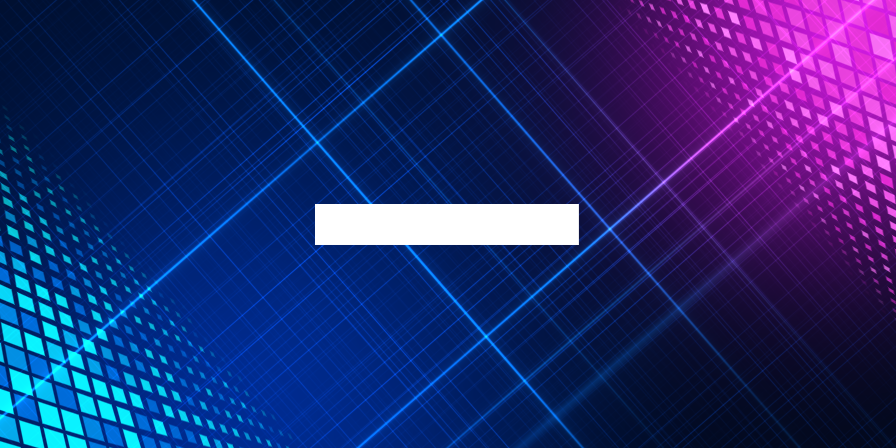
Reproduce this background procedurally as a Shadertoy shader.

```glsl
#define NAVY vec3(0.0, 0.055, 0.17)
#define BLUE_GLOW vec3(0.0, 0.115, 0.4)
#define PURPLE_GLOW vec3(0.46, 0.0, 0.42)
#define BLUE_LINE vec3(0.04, 0.38, 1.0)
#define PINK_LINE vec3(0.85, 0.25, 0.95)
#define LINE_AXIS vec2(0.755, 0.656)
#define LEFT_EDGE 0.525
#define RIGHT_EDGE 1.68
#define TILE_SIZE vec2(0.11, 0.095)
#define THREAD_FREQ 12.0
#define THREAD_WIDTH 0.0015
#define THREAD_GAIN 0.4

float hash(vec2 p) {
    return fract(sin(dot(p, vec2(127.1, 311.7))) * 4375.85);
}

float glow(vec2 p, vec2 center, float falloff) {
    vec2 d = p - center;
    return exp(-falloff * dot(d, d));
}

float line(float x, float width) {
    float w = max(width, 0.7 / iResolution.y);
    return exp(-x * x / (w * w));
}

// Bright core with a soft halo
float beam(float x, float width) {
    return line(x, width) + 0.22 * exp(-abs(x) / (4.0 * width));
}

// Layers of thin parallel lines, fading along their length
float threads(float across, float along, float seed) {
    float sum = 0.0;
    for (float i = 0.0; i < 3.0; i++) {
        float freq = THREAD_FREQ * (1.0 + 1.3 * i);
        float x = across * freq;
        float h = hash(vec2(floor(x), seed + i));
        float gain = hash(vec2(floor(x) + 0.5, seed - i));
        float offset = (fract(x) - 0.2 - 0.6 * h) / freq;
        float fade = 0.55 + 0.45 * sin(along * (2.0 + 4.0 * h) + 40.0 * h);
        sum += (0.06 + gain * gain) * fade * line(offset, THREAD_WIDTH);
    }
    return sum;
}

// Diamonds shrinking toward an edge: x = coverage, y = random shade
vec2 diamonds(float depth, float side) {
    float scale = max(depth, 0.0) + 0.2;
    vec2 q = vec2(side / (scale + 0.3), log(scale)) / TILE_SIZE;
    vec2 lattice = vec2(q.x + q.y, q.x - q.y);
    vec2 cell = abs(fract(lattice) - 0.5);
    float size = mix(0.15, 0.42, smoothstep(0.0, 0.38, depth));
    float aa = 1.0 / (iResolution.y * scale * TILE_SIZE.y);
    float mask = 1.0 - smoothstep(size - aa, size + aa, max(cell.x, cell.y));
    return vec2(mask * smoothstep(0.0, 0.06, depth), hash(floor(lattice)));
}

void mainImage(out vec4 fragColor, in vec2 fragCoord) {
    vec2 p = fragCoord / iResolution.y;
    p.x += 1.0 - 0.5 * iResolution.x / iResolution.y;
    float u = dot(p, LINE_AXIS);
    float v = dot(p, vec2(-LINE_AXIS.y, LINE_AXIS.x));

    // Background glows
    vec3 color = NAVY * mix(1.0, 0.6, smoothstep(0.9, 1.6, p.x));
    color += BLUE_GLOW * glow(p, vec2(0.55, 0.08), 2.6);
    color += PURPLE_GLOW * glow(p, vec2(1.85, 0.9), 4.8);
    color += vec3(0.4, 0.08, 0.4) * glow(p, vec2(2.0, 1.0), 7.0);

    // Cyan diamonds on the left, pink on the right
    float leftDepth = LEFT_EDGE - u;
    vec2 tile = diamonds(leftDepth, v - 0.08);
    vec3 cyan = mix(vec3(0.0, 0.42, 0.85), vec3(0.04, 0.95, 1.0),
                    smoothstep(0.2, 0.7, tile.y));
    cyan *= mix(1.0, 0.65, smoothstep(0.35, 0.8, p.y));
    color = mix(color, cyan, tile.x * mix(0.6, 1.0, smoothstep(0.0, 0.3, leftDepth)));

    float rightDepth = u - RIGHT_EDGE;
    tile = diamonds(rightDepth, v + 0.615);
    vec3 pink = mix(vec3(0.88, 0.16, 0.82), vec3(1.0, 0.52, 1.0), tile.y * tile.y);
    color = mix(color, pink, tile.x * mix(0.65, 1.0, smoothstep(0.0, 0.2, rightDepth)));

    // Fine crossing threads
    float pinkness = 1.0 - smoothstep(0.3, 0.75, length(p - vec2(1.85, 0.9)));
    vec3 lineColor = mix(BLUE_LINE, PINK_LINE, pinkness);
    float web = threads(u, v, 3.0) + threads(v, u, 17.0);
    float webFade = mix(0.25, 1.0, glow(p, vec2(0.95, 0.5), 1.8));
    color += lineColor * web * webFade * THREAD_GAIN;

    // Main beams: position, strength, width
    vec3 falling[4] = vec3[4](vec3(0.982, 0.7, 0.0025), vec3(1.348, 0.5, 0.0025),
                              vec3(1.118, 0.2, 0.002), vec3(1.507, 0.25, 0.0018));
    vec3 rising[4] = vec3[4](vec3(0.05, 0.8, 0.0027), vec3(-0.524, 0.75, 0.0027),
                             vec3(-0.76, 0.15, 0.011), vec3(-0.655, 0.3, 0.0025));
    float fallingFade = mix(0.25, 1.0, smoothstep(-1.1, -0.5, v));
    float beams = 0.0;
    for (int i = 0; i < 4; i++) {
        beams += falling[i].y * beam(u - falling[i].x, falling[i].z) * fallingFade;
        beams += rising[i].y * beam(v - rising[i].x, rising[i].z)
               * (0.8 + 0.2 * sin(5.0 * u + float(i)));
    }
    color += (lineColor + vec3(0.0, 0.18, 0.0)) * beams;

    // White panel
    vec2 panel = abs(p - vec2(0.9975, 0.499)) - vec2(0.2945, 0.0457);
    float edge = max(panel.x, panel.y) * iResolution.y;
    color = mix(color, vec3(1.0), 1.0 - smoothstep(-0.5, 0.5, edge));

    fragColor = vec4(clamp(color, 0.0, 1.0), 1.0);
}
```
